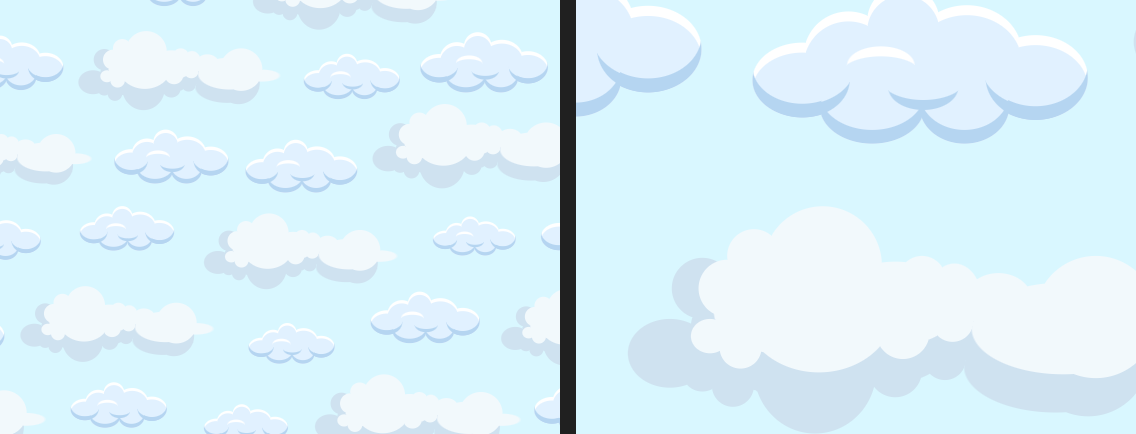
Left: the whole. Right: its middle third, enlarged.
A WebGL 1 fragment shader for this pattern:

```glsl
precision highp float;
// Flat cartoon sky: staggered rows of blue puffs and long pale clouds with shadows.
uniform vec2 u_resolution;

const float PERIOD = 1.1;
const float ROW_HEIGHT = 0.2;

vec3 hash3(vec2 cell) {
  vec3 p = fract(cell.xyx * vec3(0.1031, 0.1030, 0.0973) + 0.37);
  p += dot(p, p.yxz + 33.33);
  return fract((p.xxy + p.yzz) * p.zyx);
}

// Approximate distance to an ellipse
float lobe(vec2 p, float x, float y, float rx, float ry) {
  return (length((p - vec2(x, y)) / vec2(rx, ry)) - 1.0) * min(rx, ry);
}

// Layers a flat colour, with an edge one pixel wide
void paint(inout vec3 color, vec3 tint, float dist, float size) {
  color = mix(color, tint, clamp(0.5 - dist * size * u_resolution.y, 0.0, 1.0));
}

float puffShape(vec2 p) {
  float d = lobe(p, 0.0, 0.02, 1.0, 0.34);
  d = min(d, lobe(p, -0.94, -0.04, 0.40, 0.30));
  d = min(d, lobe(p, -0.57, 0.15, 0.36, 0.36));
  d = min(d, lobe(p, -0.13, 0.43, 0.29, 0.29));
  d = min(d, lobe(p, 0.38, 0.18, 0.44, 0.38));
  d = min(d, lobe(p, 0.93, -0.02, 0.42, 0.34));
  d = min(d, lobe(p, -0.38, -0.25, 0.42, 0.30));
  return min(d, lobe(p, 0.36, -0.25, 0.36, 0.30));
}

void drawPuff(inout vec3 color, vec2 p, float size) {
  vec3 shade = vec3(0.71, 0.835, 0.945);
  float outline = puffShape(p);
  paint(color, vec3(1.0), outline, size);
  paint(color, vec3(0.882, 0.945, 1.0), max(outline, puffShape(p + vec2(0.0, 0.08))), size);
  paint(color, shade, max(outline, -puffShape(p - vec2(0.0, 0.11))), size);

  // Inner creases: two side lobes, the lower middle, and a highlight
  float left = max(lobe(p, -0.94, -0.04, 0.38, 0.30), -lobe(p, -0.96, 0.07, 0.44, 0.31));
  float right = max(lobe(p, 0.93, -0.02, 0.40, 0.34), -lobe(p, 0.95, 0.09, 0.46, 0.35));
  float middle = max(lobe(p, 0.03, -0.10, 0.28, 0.18), -lobe(p, 0.03, -0.03, 0.34, 0.17));
  float shine = max(lobe(p, -0.31, 0.08, 0.27, 0.15), -lobe(p, -0.31, 0.01, 0.32, 0.14));
  paint(color, shade, min(min(left, right), middle), size);
  paint(color, vec3(1.0), shine, size);
}

float longShape(vec2 p) {
  // Tall left heap
  float d = lobe(p, -0.52, 0.27, 0.31, 0.31);
  d = min(d, lobe(p, -0.88, 0.32, 0.14, 0.14));
  d = min(d, lobe(p, -1.02, 0.15, 0.15, 0.15));
  d = min(d, lobe(p, -1.11, -0.10, 0.10, 0.09));
  d = min(d, lobe(p, -0.95, -0.16, 0.11, 0.11));
  d = min(d, lobe(p, -0.54, 0.05, 0.40, 0.34));
  d = min(d, lobe(p, -0.75, 0.03, 0.34, 0.22));
  // Narrow waist
  d = min(d, lobe(p, -0.14, 0.07, 0.34, 0.22));
  d = min(d, lobe(p, 0.0, 0.18, 0.13, 0.14));
  d = min(d, lobe(p, -0.10, -0.08, 0.14, 0.14));
  d = min(d, lobe(p, 0.17, 0.10, 0.14, 0.18));
  d = min(d, lobe(p, 0.16, -0.02, 0.11, 0.11));
  d = min(d, lobe(p, 0.40, 0.08, 0.18, 0.15));
  // Round right heap
  d = min(d, lobe(p, 0.91, 0.0, 0.32, 0.32));
  return min(d, lobe(p, 0.74, -0.06, 0.48, 0.24));
}

void drawLong(inout vec3 color, vec2 p, float size) {
  float shadow = longShape(p + vec2(0.04, 0.20));
  shadow = min(shadow, lobe(p, -1.32, -0.19, 0.22, 0.18));
  shadow = min(shadow, lobe(p, -1.15, 0.15, 0.16, 0.16));
  shadow = min(shadow, lobe(p, -0.56, -0.28, 0.32, 0.33));
  float face = min(longShape(p), lobe(p, 1.22, -0.09, 0.27, 0.09));
  paint(color, vec3(0.81, 0.885, 0.94), shadow, size);
  paint(color, vec3(0.95, 0.975, 0.99), face, size);
}

void main() {
  vec2 pos = gl_FragCoord.xy / u_resolution.y + vec2(0.13, 0.06);
  vec3 color = vec3(0.85, 0.97, 1.0);
  float baseRow = floor(pos.y / ROW_HEIGHT);

  for (int j = -1; j <= 1; j++) {
    float row = baseRow + float(j);
    // Each period of a row holds one long cloud and two puffs
    for (int k = 0; k < 3; k++) {
      float slot = float(k);
      float start = row * 0.41 + (k == 0 ? 0.0 : 0.105 + 0.295 * slot);
      float cell = floor((pos.x - start) / PERIOD + 0.5);
      vec3 rnd = hash3(vec2(cell * 3.0 + slot, row) + 17.0);
      vec2 center = vec2(start + cell * PERIOD, (row + 0.5) * ROW_HEIGHT);
      center.y += 0.02 * sin(center.x * 6.0);
      center += (rnd.xy - 0.5) * vec2(0.02, k == 0 ? 0.02 : 0.04);
      float size = k == 0 ? mix(0.135, 0.165, rnd.z) : mix(0.07, 0.11, rnd.z);
      vec2 p = (pos - center) / size;
      if (k == 0) drawLong(color, p, size);
      else drawPuff(color, p, size);
    }
  }
  gl_FragColor = vec4(color, 1.0);
}
```
